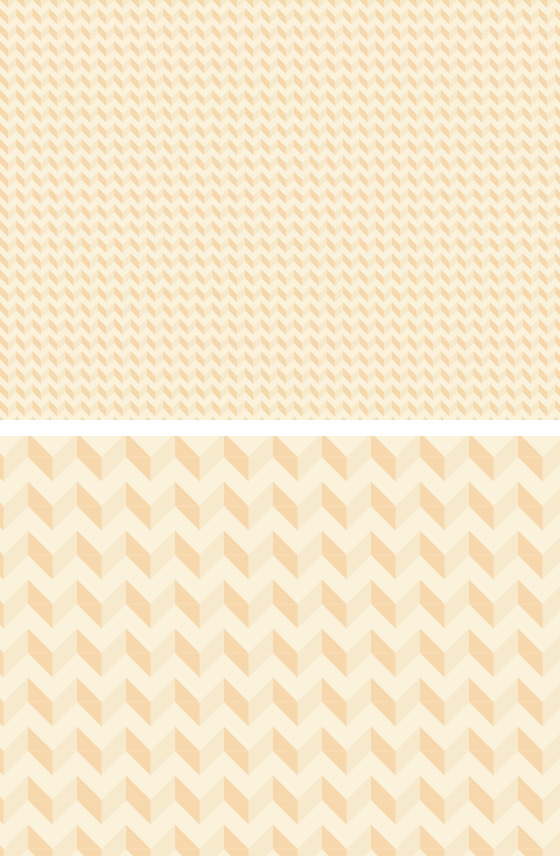
Top, the full canvas; bottom, a detail of the centre.
Write a Shadertoy shader that draws this pattern.

```glsl
// Pale chevron bands: each square cell holds a darker falling parallelogram
// and a lighter rising one, joined into a zigzag half a cell thick.
// A triangle wave bends the rows; periodic distances give smooth edges.

const float CELLS_ACROSS  = 34.2857;  // cells over the canvas width
const float ROW_PHASE     = 0.5;      // start of the first band, in cells from the top
const float BAND_SHARE    = 0.5;      // band thickness, in cells
const float FOLD_HEIGHT   = 0.5;      // drop of the zigzag, in cells
const float SEAM_WIDTH    = 0.025;    // hairline between cell rows, in cells
const float SEAM_STRENGTH = 0.18;

const vec3 CREAM = vec3(0.980, 0.950, 0.860);
const vec3 SAND  = vec3(0.970, 0.912, 0.800);
const vec3 PEACH = vec3(0.970, 0.845, 0.675);

// Distance to the edge of a stripe covering [0, share] of every unit; positive inside.
float stripeDistance(float t, float share) {
    float fromCentre = abs(fract(t - 0.5 * share + 0.5) - 0.5);
    return 0.5 * share - fromCentre;
}

// Coverage of an edge at a signed distance, softened over one pixel.
float coverage(float dist, float pixel) {
    return clamp(dist / pixel + 0.5, 0.0, 1.0);
}

void mainImage(out vec4 fragColor, in vec2 fragCoord) {
    // Cell coordinates measured from the upper left corner.
    float pixel = CELLS_ACROSS / iResolution.x;
    vec2 cell = vec2(fragCoord.x, iResolution.y - fragCoord.y) * pixel;

    // Zigzag: down over the left half of a cell, up over the right half.
    float fold = FOLD_HEIGHT * (1.0 - abs(2.0 * fract(cell.x) - 1.0));
    float slope = 2.0 * FOLD_HEIGHT;
    float bandDist = stripeDistance(cell.y - ROW_PHASE - fold, BAND_SHARE);
    float band = coverage(bandDist / sqrt(1.0 + slope * slope), pixel);

    // Falling faces are peach, rising faces are sand.
    float falling = coverage(stripeDistance(cell.x, 0.5), pixel);
    vec3 face = mix(SAND, PEACH, falling);

    // Faint hairline where one cell row meets the next.
    float rowDist = abs(fract(cell.y + 0.5) - 0.5);
    float seamWidth = max(SEAM_WIDTH, 0.5 * pixel);
    float seam = 1.0 - smoothstep(0.0, seamWidth, rowDist);
    face = mix(face, CREAM, seam * SEAM_STRENGTH);

    fragColor = vec4(mix(CREAM, face, band), 1.0);
}
```
